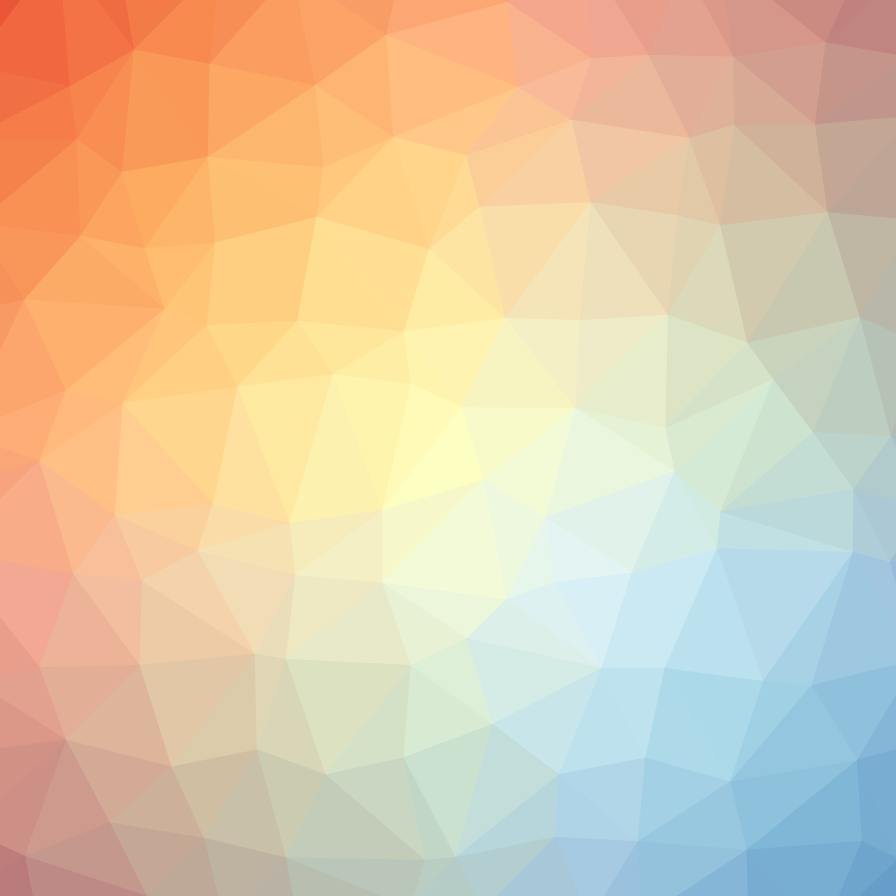
A Shadertoy shader for this background:

```glsl
// Low-poly backdrop: a jittered grid of vertices split into flat triangles.
// Each triangle takes one colour from its centroid: a warm-to-cool ramp read
// along x and again along y, the two blended evenly in a perceptual space.

#define CELL 0.0968                  // grid spacing, in canvas units
#define ORIGIN vec2(0.059, 0.064)    // first grid vertex from the top left
#define JITTER 0.37                  // vertex offset in cells, below 0.5
#define SEED 17.0                    // picks the scatter of vertices
#define RAMP_START 0.65              // ramp position at the left and top edges
#define RAMP_END 7.35                // ramp position at the right and bottom edges

const mat3 RGB_TO_XYZ = mat3(
    0.4124, 0.2126, 0.0193,
    0.3576, 0.7152, 0.1192,
    0.1805, 0.0722, 0.9505);

const mat3 XYZ_TO_RGB = mat3(
    3.2406, -0.9689, 0.0557,
    -1.5372, 1.8758, -0.2040,
    -0.4986, 0.0415, 1.0570);

// Cube-rooted XYZ: blending here is equivalent to blending in Lab.
vec3 toPerceptual(vec3 rgb) {
    return pow(RGB_TO_XYZ * (rgb * rgb), vec3(1.0 / 3.0));
}

vec3 fromPerceptual(vec3 v) {
    return sqrt(clamp(XYZ_TO_RGB * (v * v * v), 0.0, 1.0));
}

// Nine evenly spaced colour stops joined by straight blends
vec3 ramp(float t) {
    float s = mix(RAMP_START, RAMP_END, t);
    vec3 color = vec3(0.843, 0.188, 0.153);                                // red
    color = mix(color, vec3(0.957, 0.427, 0.263), clamp(s, 0.0, 1.0));       // vermilion
    color = mix(color, vec3(0.992, 0.682, 0.380), clamp(s - 1.0, 0.0, 1.0)); // orange
    color = mix(color, vec3(0.996, 0.878, 0.565), clamp(s - 2.0, 0.0, 1.0)); // gold
    color = mix(color, vec3(1.000, 1.000, 0.749), clamp(s - 3.0, 0.0, 1.0)); // pale yellow
    color = mix(color, vec3(0.878, 0.953, 0.973), clamp(s - 4.0, 0.0, 1.0)); // ice
    color = mix(color, vec3(0.671, 0.851, 0.914), clamp(s - 5.0, 0.0, 1.0)); // light blue
    color = mix(color, vec3(0.455, 0.678, 0.820), clamp(s - 6.0, 0.0, 1.0)); // blue
    return mix(color, vec3(0.271, 0.459, 0.706), clamp(s - 7.0, 0.0, 1.0));  // deep blue
}

vec3 fieldColor(vec2 p) {
    return fromPerceptual(0.5 * (toPerceptual(ramp(p.x)) + toPerceptual(ramp(p.y))));
}

vec2 hash2(vec2 cell) {
    vec3 h = fract((cell.xyx + SEED) * vec3(0.1031, 0.1030, 0.0973));
    h += dot(h, h.yzx + 33.33);
    return fract((h.xx + h.yz) * h.zy);
}

vec2 gridVertex(vec2 cell) {
    return ORIGIN + CELL * (cell + JITTER * (2.0 * hash2(cell) - 1.0));
}

float cross2(vec2 a, vec2 b) {
    return a.x * b.y - a.y * b.x;
}

float edgeDistance(vec2 p, vec2 a, vec2 b) {
    vec2 edge = b - a;
    return cross2(edge, p - a) * inversesqrt(dot(edge, edge));
}

// A triangle's centroid and weight, scaled by smooth coverage of the pixel
vec3 coveredCentroid(vec2 p, vec2 a, vec2 b, vec2 c, float pixel) {
    float inside = min(edgeDistance(p, a, b),
                       min(edgeDistance(p, b, c), edgeDistance(p, c, a)));
    return clamp(inside / pixel + 0.5, 0.0, 1.0) * vec3((a + b + c) / 3.0, 1.0);
}

// True when opposite angles at a and c exceed a half turn (Delaunay test).
bool splitsAlongAC(vec2 a, vec2 b, vec2 c, vec2 d) {
    float sineOfSum = cross2(b - a, d - a) * dot(d - c, b - c)
                    + dot(b - a, d - a) * cross2(d - c, b - c);
    return sineOfSum < 0.0;
}

void mainImage(out vec4 fragColor, in vec2 fragCoord) {
    // Canvas coordinates with y running down from the top
    vec2 p = fragCoord / iResolution.xy;
    p.y = 1.0 - p.y;
    float pixel = 1.0 / min(iResolution.x, iResolution.y);
    vec2 home = floor((p - ORIGIN) / CELL);

    // Visit the home quad, then its neighbours until the pixel is covered
    vec3 sum = vec3(0.0);
    for (int k = 0; k < 9; k++) {
        vec2 cell = home + vec2((k + 1) % 3 - 1, (k / 3 + 1) % 3 - 1);
        vec2 a = gridVertex(cell);
        vec2 b = gridVertex(cell + vec2(1.0, 0.0));
        vec2 c = gridVertex(cell + vec2(1.0, 1.0));
        vec2 d = gridVertex(cell + vec2(0.0, 1.0));
        bool alongAC = splitsAlongAC(a, b, c, d);
        sum += coveredCentroid(p, a, b, alongAC ? c : d, pixel);
        sum += coveredCentroid(p, alongAC ? a : b, c, d, pixel);
        if (sum.z > 0.999) break;
    }
    fragColor = vec4(fieldColor(sum.xy / max(sum.z, 0.001)), 1.0);
}
```
